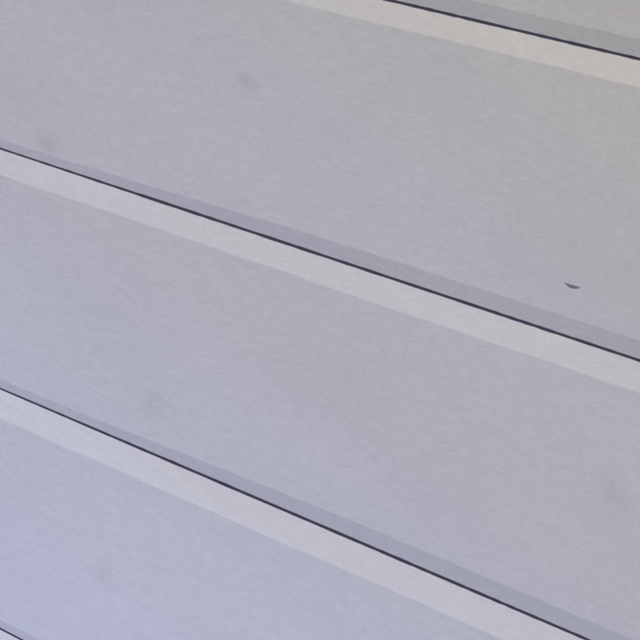
Write a three.js fragment shader that draws this texture.

```glsl
#define PITCH_LEFT 0.375
#define PITCH_RIGHT 0.471
#define SEAM_LEFT 0.768
#define SEAM_RIGHT 0.4365
#define BEVEL_WIDTH 0.109
#define BEVEL_GROWTH 0.016
#define SEAM_HALF_WIDTH 0.0023
#define EDGE_SOFTNESS 0.0016
#define GRAIN_STRENGTH 0.022
#define SMUDGE_COUNT 7
#define CHIP_CENTER vec2(0.894, 0.552)

varying vec2 vUv;

const vec3 WARM_PAINT = vec3(0.675, 0.662, 0.660);
const vec3 GREY_PAINT = vec3(0.672, 0.670, 0.718);
const vec3 BLUE_PAINT = vec3(0.695, 0.710, 0.805);
const vec3 BEVEL_LIGHT = vec3(0.060, 0.056, 0.038);
const vec3 LIP_SHADE = vec3(0.052, 0.050, 0.042);
const vec3 SEAM_COLOR = vec3(0.205, 0.195, 0.255);
const vec3 CHIP_COLOR = vec3(0.360, 0.350, 0.400);

float hash(vec2 p) {
  vec3 q = fract(vec3(p.xyx) * 0.1031);
  q += dot(q, q.yzx + 33.33);
  return fract((q.x + q.y) * q.z);
}

float noise(vec2 p) {
  vec2 cell = floor(p);
  vec2 f = fract(p);
  f = f * f * (3.0 - 2.0 * f);
  float low = mix(hash(cell), hash(cell + vec2(1.0, 0.0)), f.x);
  float high = mix(hash(cell + vec2(0.0, 1.0)), hash(cell + vec2(1.0)), f.x);
  return mix(low, high, f.y);
}

// Daylight shifts from warm at the upper right to blue at the lower left
vec3 paintColor(vec2 p) {
  float coolness = clamp(1.0 - 0.55 * p.y - 0.40 * p.x, 0.0, 1.0);
  vec3 warmHalf = mix(WARM_PAINT, GREY_PAINT, smoothstep(0.0, 0.55, coolness));
  return mix(warmHalf, BLUE_PAINT, smoothstep(0.5, 1.05, coolness));
}

// Faint knots showing through the paint
float smudges(vec2 p) {
  float total = 0.0;
  for (int i = 0; i < SMUDGE_COUNT; i++) {
    float id = float(i);
    vec2 center = vec2(hash(vec2(id, 3.7)), (id + hash(vec2(id, 8.1))) / float(SMUDGE_COUNT));
    vec2 offset = p - center;
    offset.y += 0.35 * offset.x;
    float size = mix(0.007, 0.028, hash(vec2(id, 5.3)));
    float patchy = 0.5 + noise(p * 90.0 + id * 17.0);
    total += patchy * exp(-dot(offset, offset) / (size * size)) * 0.012 / (0.4 + 35.0 * size);
  }
  return total;
}

// Small dash where the paint has chipped
float chipMask(vec2 p) {
  vec2 d = p - CHIP_CENTER;
  d.y += 0.28 * d.x - 18.0 * d.x * d.x;
  float radius = length(d / vec2(0.014, 0.0034));
  return 1.0 - smoothstep(0.45, 1.15, radius);
}

void main() {
  // Boards fan out in perspective; k grows by one per board downward
  float pitch = mix(PITCH_LEFT, PITCH_RIGHT, vUv.x);
  float k = (mix(SEAM_LEFT, SEAM_RIGHT, vUv.x) - vUv.y) / pitch;
  float board = floor(k);
  float t = k - board;
  float below = t * pitch;
  float above = (1.0 - t) * pitch;

  vec3 color = paintColor(vUv);
  color += 0.010 * (hash(vec2(board + 9.0, 2.0)) - 0.5);

  // Lit bevel under each seam
  float bevelEdge = (BEVEL_WIDTH + BEVEL_GROWTH * board) * pitch;
  bevelEdge += 0.0015 * (noise(vec2(vUv.x * 18.0, board + 20.0)) - 0.5);
  float bevel = 1.0 - smoothstep(-0.0025, 0.0025, below - bevelEdge);
  color += BEVEL_LIGHT * bevel;

  // Shaded lip above each seam
  float lipEdge = mix(0.038, 0.066, smoothstep(0.0, 0.6, vUv.x)) * pitch;
  float lip = 1.0 - smoothstep(-0.002, 0.002, above - lipEdge);
  color -= LIP_SHADE * lip;

  // Wood grain along the boards, fine speckle and broad mottling
  float fibre = noise(vec2(vUv.x * 65.0, k * 115.0)) - 0.5;
  float speckle = noise(vUv * 240.0) - 0.5;
  float mottle = noise(vec2(vUv.x * 6.0, k * 4.0) + 31.0) - 0.5;
  color += GRAIN_STRENGTH * (0.7 * fibre + 0.9 * speckle + 0.6 * mottle);

  // Wear on the flat faces
  float face = (1.0 - bevel) * (1.0 - lip);
  color -= face * smudges(vUv) * vec3(2.2, 2.3, 2.5);
  color = mix(color, CHIP_COLOR, 0.8 * chipMask(vUv));

  // Dark seam, thinner toward the left
  float halfWidth = SEAM_HALF_WIDTH * mix(0.6, 1.0, smoothstep(0.0, 0.35, vUv.x));
  halfWidth *= 0.85 + 0.3 * noise(vec2(vUv.x * 85.0, floor(k + 0.5) + 40.0));
  float seamDistance = min(below, above);
  float seam = 1.0 - smoothstep(-EDGE_SOFTNESS, EDGE_SOFTNESS, seamDistance - halfWidth);
  color = mix(color, SEAM_COLOR, 0.92 * seam);

  gl_FragColor = vec4(color, 1.0);
}
```
